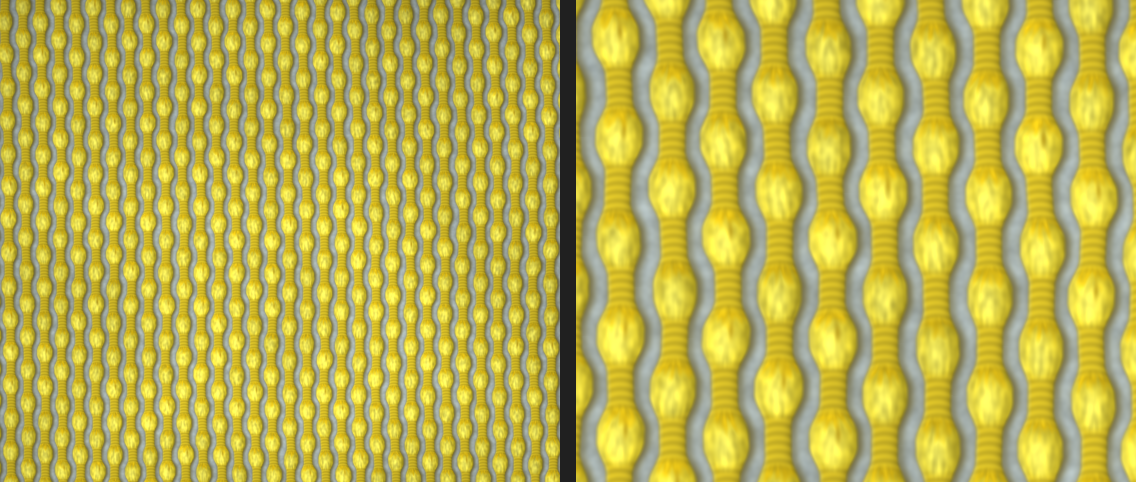
Left, the full canvas; right, a detail of the centre.
Reproduce this texture procedurally as a WebGL 1 fragment shader.

```glsl
precision highp float;
// Yellow beaded cords hanging side by side over a grey backing cloth.
// Each cord is a column of half-dropped thread beads joined by ribbed necks;
// width profiles give the outline, gradient noise gives fibres and wear.
uniform vec2 u_resolution;

float hash(vec2 p) {
  p = fract(p * vec2(0.1031, 0.1173));
  p += dot(p, p.yx + 33.33);
  return fract((p.x + p.y) * p.x * 7.31);
}

float gradDot(vec2 cell, vec2 f) {
  float a = 6.2832 * hash(cell + 57.0);
  return dot(vec2(cos(a), sin(a)), f);
}

float gradientNoise(vec2 p) {
  vec2 i = floor(p), f = fract(p);
  vec2 s = f * f * f * (f * (f * 6.0 - 15.0) + 10.0);
  vec2 e = vec2(1.0, 0.0);
  return mix(mix(gradDot(i, f), gradDot(i + e, f - e), s.x),
             mix(gradDot(i + e.yx, f - e.yx), gradDot(i + 1.0, f - 1.0), s.x), s.y);
}

// Cord sample: x offset from axis, half width, height from bead centre, bead seed
vec4 cordAt(vec2 q, float column) {
  const float period = 1.9;
  float drop = 0.5 * mod(column, 2.0) * period - 0.025 * column;
  float row = floor((q.y - drop) / period + 0.5);
  float seed = hash(vec2(column + 40.0, row + 40.0));
  float v = q.y - drop - row * period - 0.12 * (seed - 0.5);
  float sway = 0.1 * gradientNoise(vec2(column * 3.7, q.y * 0.45));
  float bulge = 1.0 - smoothstep(0.1, 0.72, abs(v));
  float halfWidth = 0.25 + (0.16 + 0.05 * seed) * bulge;
  return vec4(q.x - column - sway, halfWidth, v, seed);
}

vec3 cordColor(vec4 cord, vec2 q) {
  float r = clamp(cord.x / cord.y, -1.0, 1.0), v = cord.z;
  float bead = 1.0 - smoothstep(0.42, 0.66, length(vec2(0.3 * r, v)));

  // Ribbed neck
  float rib = sin(q.y * 6.2832 / 0.17 + 2.0 * r * r);
  vec3 neck = vec3(0.77, 0.68, 0.14) * (1.0 + 0.055 * rib);

  // Fibres curve towards the poles of the bead
  float fibre = gradientNoise(vec2(r * 3.0 + cord.w * 37.0, v * 2.8 + cord.w * 91.0 + abs(r)));
  float fleck = gradientNoise(q * vec2(7.0, 5.0) + 13.0);
  vec2 lit = vec2(0.8 * r + 0.1, v + 0.13);
  vec3 body = mix(vec3(0.83, 0.75, 0.15), vec3(0.93, 0.9, 0.36), exp(-3.4 * dot(lit, lit)));
  float crown = smoothstep(0.12, 0.48, v + 0.3 * fibre - 0.1 * r * r);
  body = mix(body, vec3(0.78, 0.65, 0.06), 0.85 * crown);
  body *= 1.0 + 0.2 * fibre + 0.12 * fleck + 0.1 * (cord.w - 0.5);

  // Occasional dark tuck in the thread wrapping
  float tuck = step(0.75, cord.w) * exp(-60.0 * pow(r - 0.2, 2.0) - 30.0 * pow(v - 0.12, 2.0));
  body = mix(body, vec3(0.66, 0.53, 0.06), 0.6 * tuck);

  // Rounded sides, darker on the right, pale on the left rim
  vec3 color = mix(neck, body, bead);
  color *= 1.0 - 0.24 * pow(max(r, 0.0), 3.0) - 0.04 * r;
  return mix(color, vec3(0.76, 0.75, 0.46), 0.35 * smoothstep(0.6, 1.0, -r));
}

void main() {
  const float pitch = 0.0362;
  vec2 p = gl_FragCoord.xy / u_resolution.y;
  float pixel = 1.0 / (u_resolution.y * pitch);

  // Slightly leaning cloth, measured in cord spacings
  vec2 q = (p - vec2(0.4152, 0.638)) / pitch;
  q.x += 0.012 * q.y;
  q += 0.18 * vec2(gradientNoise(p * 2.5 + 5.0), gradientNoise(p * 3.0 + 21.0));
  float column = floor(q.x + 0.5);

  // Grey backing cloth
  float weave = gradientNoise(q * vec2(2.0, 2.6)) + 0.4 * gradientNoise(q * 7.0);
  vec3 color = vec3(0.65, 0.7, 0.71) * (1.0 + 0.16 * weave);

  // Faint contact shade on the left and a cast shadow on the right
  for (int i = -1; i <= 1; i++) {
    vec4 cord = cordAt(q, column + float(i));
    float gap = max(abs(cord.x) - cord.y, 0.0);
    float side = step(0.0, cord.x);
    float bead = 1.0 - smoothstep(0.3, 0.9, abs(cord.z + 0.15));
    float shade = mix(0.5 * exp(-gap * 13.0), (0.65 + 0.25 * bead) * exp(-gap * gap * 50.0), side);
    color = mix(color, vec3(0.43, 0.4, 0.24), shade);
  }

  // Cords over the backing
  for (int i = -1; i <= 1; i++) {
    vec4 cord = cordAt(q, column + float(i));
    float soft = max(pixel, 0.05);
    float cover = 1.0 - smoothstep(-soft, soft, abs(cord.x) - cord.y);
    color = mix(color, cordColor(cord, q), cover);
  }

  // Uneven light, dimmer towards the upper corners
  vec2 corner = gl_FragCoord.xy / u_resolution - vec2(0.5, 0.38);
  color *= 1.06 - 0.36 * dot(corner, corner) + 0.12 * gradientNoise(p * 3.0);
  gl_FragColor = vec4(clamp(color, 0.0, 1.0), 1.0);
}
```
